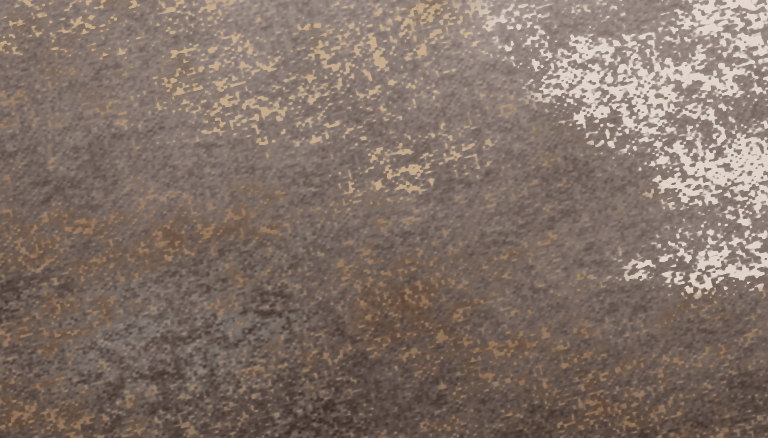
This texture is drawn by a WebGL 1 fragment shader. Its source:

```glsl
precision highp float;
// Weathered metal plaster: grey-brown ground, rust patches, gold and silver leaf flecks.

uniform vec2 u_resolution;

// Colours
const vec3 SHADOW = vec3(0.335, 0.28, 0.25);
const vec3 HAZE   = vec3(0.655, 0.60, 0.57);
const vec3 SLATE  = vec3(0.53, 0.505, 0.49);
const vec3 RUST   = vec3(0.385, 0.275, 0.195);
const vec3 OCHRE  = vec3(0.63, 0.49, 0.35);
const vec3 GOLD   = vec3(0.83, 0.73, 0.59);
const vec3 SILVER = vec3(0.92, 0.88, 0.845);

// Sizes (cells per canvas height) and strengths
const float GRAIN_SCALE  = 165.0;
const float TILT         = 0.25;
const vec2  STREAK_SCALE = vec2(6.0, 19.0);
const float GRAIN_DEPTH  = 0.17;
const float RELIEF_DEPTH = 0.06;
const float FLECK_EDGE   = 0.11;

float hash(vec2 p) {
  return fract(sin(dot(p, vec2(127.1, 311.7))) * 43758.5);
}

float noise(vec2 p) {
  vec2 i = floor(p);
  vec2 f = fract(p);
  f = f * f * (3.0 - 2.0 * f);
  float low = mix(hash(i), hash(i + vec2(1.0, 0.0)), f.x);
  float high = mix(hash(i + vec2(0.0, 1.0)), hash(i + vec2(1.0, 1.0)), f.x);
  return mix(low, high, f.y);
}

// Counter-clockwise turn
mat2 rotation(float a) {
  return mat2(cos(a), sin(a), -sin(a), cos(a));
}

float fbm(vec2 p) {
  float sum = 0.0;
  float weight = 0.5;
  for (int i = 0; i < 5; i++) {
    sum += weight * noise(p);
    p = rotation(0.5) * p * 2.03 + 17.3;
    weight *= 0.53;
  }
  return sum;
}

// Gritty surface height, slightly elongated along the tilt
float grain(vec2 p) {
  vec2 q = rotation(-TILT) * p * GRAIN_SCALE;
  q.x *= 0.8;
  return 0.65 * noise(q) + 0.35 * noise(q * 0.57 + 31.0);
}

// Soft elliptical region, turned by an angle
float blob(vec2 p, vec2 centre, vec2 radius, float angle) {
  vec2 d = rotation(-angle) * (p - centre) / radius;
  return exp(-dot(d, d));
}

// Flecks appear where the grain rises above the local cover
float flecks(float height, float cover) {
  return smoothstep(-FLECK_EDGE, FLECK_EDGE, height + cover - 1.0);
}

void main() {
  float aspect = u_resolution.x / u_resolution.y;
  vec2 uv = gl_FragCoord.xy / u_resolution;
  vec2 p = vec2(uv.x * aspect, uv.y);

  float height = grain(p);
  float relief = height - grain(p + vec2(-0.002, 0.002));
  float cloud = fbm(p * 3.2 + 4.0) - 0.5;
  float wear = fbm(p * 7.0 + 51.0) - 0.5;
  vec2 along = rotation(-TILT) * p;
  float streak = fbm(along * STREAK_SCALE + 9.0) - 0.5;
  float clump = fbm(along * vec2(26.0, 42.0) + 83.0) - 0.5;

  // Regions, placed in fractions of the canvas
  float silverZone = blob(uv, vec2(0.96, 0.93), vec2(0.15, 0.22), 0.0)
                   + 0.8 * blob(uv, vec2(0.79, 0.79), vec2(0.24, 0.08), -0.95)
                   + 0.6 * blob(uv, vec2(0.97, 0.58), vec2(0.10, 0.16), 0.0)
                   + 0.7 * blob(uv, vec2(0.93, 0.40), vec2(0.13, 0.07), 0.25);
  float goldZone = blob(uv, vec2(0.47, 0.86), vec2(0.17, 0.14), 0.3)
                 + 0.7 * blob(uv, vec2(0.13, 0.94), vec2(0.22, 0.10), 0.0)
                 + 0.6 * blob(uv, vec2(0.33, 0.75), vec2(0.16, 0.10), 0.3)
                 + 0.6 * blob(uv, vec2(0.53, 0.62), vec2(0.14, 0.08), 0.3);
  float rustZone = blob(uv, vec2(0.16, 0.44), vec2(0.17, 0.12), 0.3)
                 + blob(uv, vec2(0.52, 0.25), vec2(0.17, 0.16), -0.3)
                 + 0.8 * blob(uv, vec2(0.02, 0.05), vec2(0.13, 0.18), 0.0)
                 + 0.5 * blob(uv, vec2(0.05, 0.88), vec2(0.14, 0.14), 0.0)
                 + 0.6 * blob(uv, vec2(0.86, 0.15), vec2(0.25, 0.22), 0.0);
  float slateZone = blob(uv, vec2(0.23, 0.22), vec2(0.28, 0.22), 0.3);

  // Ground: lighter towards the top, clouded
  float light = 0.08 + 0.66 * uv.y + 0.5 * cloud + 0.35 * streak + 0.4 * clump + 0.16 * silverZone;
  vec3 color = mix(SHADOW, HAZE, clamp(light, -0.15, 1.1));

  // Cool worn patches
  float slate = 0.5 * slateZone + 0.9 * wear + 0.9 * clump + 0.6 * (height - 0.5);
  color = mix(color, SLATE, 0.6 * smoothstep(0.1, 0.7, slate));

  // Rust stains with ochre specks
  float stain = 0.38 * rustZone + 0.7 * wear + 0.5 * streak + 0.8 * clump + 0.5 * (height - 0.5);
  color = mix(color, RUST + 0.10 * uv.y, 0.7 * smoothstep(0.08, 0.6, stain));
  float ochre = flecks(height, min(0.18 + 0.10 * rustZone + 0.14 * goldZone + 0.5 * streak + 0.5 * clump, 0.4));
  color = mix(color, OCHRE, 0.5 * ochre);

  // Surface grit
  color += GRAIN_DEPTH * (height - 0.5) + RELIEF_DEPTH * relief;

  // Metal leaf: gold at left, silver at right
  float gold = flecks(height, min(0.10 + 0.24 * goldZone + 0.8 * streak + 0.6 * clump, 0.48));
  float silver = flecks(height, min(0.12 + 0.36 * silverZone + 0.7 * streak + 0.7 * clump, 0.62));
  color = mix(color, GOLD, 0.75 * gold * smoothstep(0.05, 0.5, goldZone));
  color = mix(color, SILVER, 0.88 * silver * smoothstep(0.05, 0.45, silverZone));

  gl_FragColor = vec4(clamp(color, 0.0, 1.0), 1.0);
}
```
